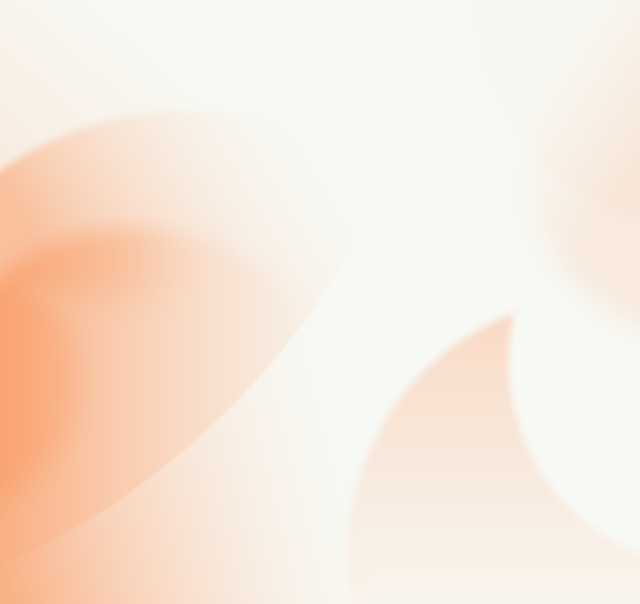
Reproduce this background procedurally as a Shadertoy shader.

```glsl
// Soft peach petals, a crescent and a pale corner disc on an off-white ground.
// Every part adds to one scalar "warmth" field, built from blurred discs and
// gradient falloffs, which is then mapped to colour.

// Disc with a blurred rim: 1 inside, 0 outside.
float disc(vec2 p, vec2 center, float radius, float blur) {
    return 1.0 - smoothstep(-blur, blur, length(p - center) - radius);
}

// Falls from 1 to 0 as t goes from 0 to 1.
float falloff(float t, float power) {
    return pow(1.0 - clamp(t, 0.0, 1.0), power);
}

// Overlapping petals on the left.
float petalWarmth(vec2 p) {
    float upperArc = disc(p, vec2(0.317, 0.262), 0.555, 0.012);
    float lowerArc = disc(p, vec2(-0.517, 1.219), 1.267, 0.003);
    float mound = disc(p, vec2(0.220, 0.277), 0.344, 0.032);

    // Haze in the upper corner and the glow below the petal
    float haze = 0.16 * clamp((0.11 - 0.66 * p.x + 0.75 * (1.0 - p.y)) / 0.33, 0.0, 1.0);
    float underGlow = 0.85 * falloff((p.x + 0.25 * (p.y - 0.036)) / 0.647, 1.7);

    // Outer petal, then the denser mound with its darker core and crest
    float outer = 0.66 * falloff((p.x + 0.6 * (p.y - 0.704)) / 0.606, 2.0);
    float core = disc(p, vec2(-0.076, 0.369), 0.207, 0.045);
    float crest = smoothstep(0.46, 0.56, p.y) * (1.0 - smoothstep(0.165, 0.36, p.x));
    float inner = 0.9 * falloff(p.x / 0.592, 1.15);
    inner += mix(-0.04, 0.10, max(core, crest)) * (1.0 - smoothstep(0.25, 0.5, p.x));

    float petal = mix(outer, max(inner, 0.0), mound);
    return mix(underGlow, mix(haze, petal, upperArc), lowerArc);
}

// Crescent fading toward the bottom edge.
float crescentWarmth(vec2 p) {
    float shape = disc(p, vec2(1.0, 0.084), 0.424, 0.012)
                * (1.0 - disc(p, vec2(1.182, 0.401), 0.340, 0.011));
    return shape * (0.06 + 0.30 * pow(clamp(p.y / 0.47, 0.0, 1.0), 1.3));
}

// Pale disc in the upper right, shaded along a diagonal.
float cornerWarmth(vec2 p) {
    float veil = 0.032 * disc(p, vec2(1.171, 1.0), 0.382, 0.012);
    float diagonal = 0.84 * (p.x - 0.861) - 0.545 * (p.y - 0.766);
    float shade = 0.17 * clamp(diagonal / 0.18, 0.0, 1.0);
    return veil + shade * disc(p, vec2(1.185, 0.766), 0.328, 0.045);
}

void mainImage(out vec4 fragColor, in vec2 fragCoord) {
    vec2 p = fragCoord / iResolution.y;
    float warmth = petalWarmth(p) + crescentWarmth(p) + cornerWarmth(p);
    warmth = clamp(warmth, 0.0, 1.0);

    // Off-white to orange, with a little extra red in the pale tones
    vec3 color = mix(vec3(0.970, 0.975, 0.957), vec3(0.975, 0.640, 0.440), warmth);
    color.r += 0.02 * warmth * (1.0 - warmth);
    fragColor = vec4(color, 1.0);
}
```
